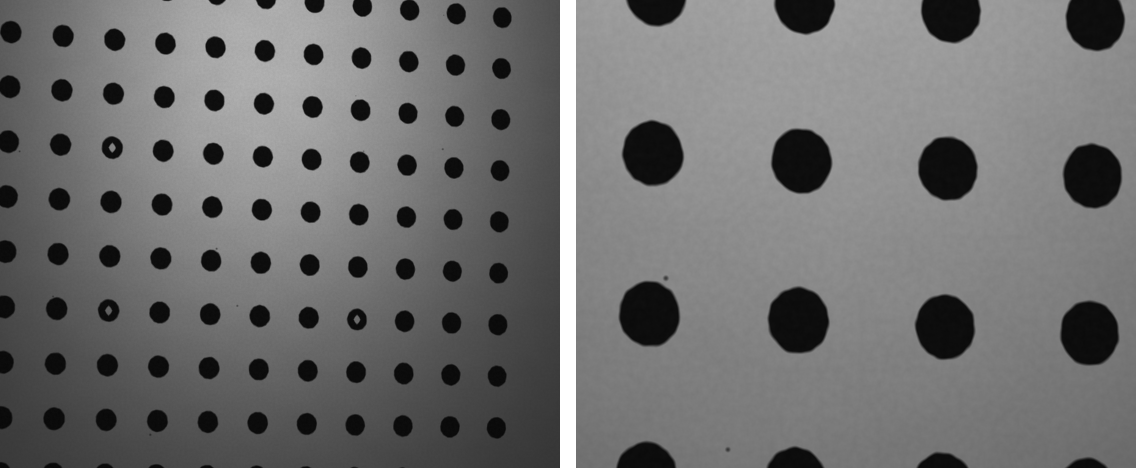
Left, the full canvas; right, a detail of the centre.
Write a Shadertoy shader that draws this pattern.

```glsl
// Perspective grid of black ink dots on softly lit grey paper, three of them rings.

const float LAST_COLUMN = 10.0;
const float DOT_RADIUS = 0.203;   // in grid cells
const float CELL_SIZE = 0.108;    // mean cell, in canvas heights

vec2 hash2(vec2 p) {
    vec3 q = fract(p.xyx * vec3(0.1031, 0.1030, 0.0973));
    q += dot(q, q.yzx + 33.33);
    return fract((q.xx + q.yz) * q.zy);
}

float gradientDot(vec2 cell, vec2 corner, vec2 f) {
    float angle = 6.2832 * hash2(cell + corner).x;
    return dot(vec2(cos(angle), sin(angle)), f - corner);
}

// Gradient noise, roughly -0.7 to 0.7
float noise(vec2 p) {
    vec2 cell = floor(p), f = fract(p);
    vec2 u = f * f * f * (f * (f * 6.0 - 15.0) + 10.0);
    float low = mix(gradientDot(cell, vec2(0, 0), f), gradientDot(cell, vec2(1, 0), f), u.x);
    float high = mix(gradientDot(cell, vec2(0, 1), f), gradientDot(cell, vec2(1, 1), f), u.x);
    return mix(low, high, u.y);
}

float fractalNoise(vec2 p) {
    float sum = 0.0, weight = 0.6;
    for (int octave = 0; octave < 3; octave++) {
        sum += weight * noise(p);
        p = p * 2.03 + 17.3;
        weight *= 0.6;
    }
    return sum;
}

// Solves the plane's projection for (column, row)
vec2 canvasToGrid(vec2 p) {
    const vec2 origin = vec2(0.02336, 0.06854);
    const vec2 columnStep = vec2(0.11268, 0.00886);
    const vec2 rowStep = vec2(-0.0029, 0.11668);
    const vec2 tilt = vec2(0.007325, -0.00115);
    return inverse(mat2(columnStep - tilt.x * p, rowStep - tilt.y * p)) * (p - origin);
}

float coverage(float dist, float blur) {
    return 1.0 - smoothstep(-blur, blur, dist);
}

// Broad lamp glow near the top, falling off to the corners
float lampLight(vec2 p) {
    vec2 d = (p - vec2(0.56, 0.10)) / vec2(0.55, 0.75);
    return 0.18 + 0.50 * exp(-dot(d, d));
}

float isCell(vec2 id, vec2 target) {
    return step(length(id - target), 0.5);
}

float ringMarker(vec2 id) {
    return isCell(id, vec2(2, 2)) + isCell(id, vec2(2, 5)) + isCell(id, vec2(7, 5));
}

float inkDot(vec2 q, vec2 id, float blur) {
    float wobble = 0.010 * noise(q * 14.0 + id * 23.7);
    float radius = DOT_RADIUS + 0.005 * (hash2(id + 31.0).x - 0.5);
    float disc = coverage(length(q) - radius + wobble, blur);

    // Small hole, between an ellipse and a diamond
    vec2 h = abs(q) / vec2(0.068, 0.088);
    float hole = coverage((mix(length(h), h.x + h.y, 0.5) - 1.0) * 0.075, blur);
    return disc * (1.0 - hole * ringMarker(id)) * step(id.x, LAST_COLUMN);
}

// Sparse dust, kept clear of its cell borders
float dustSpecks(vec2 p, float density, float blur) {
    vec2 cell = floor(p * density);
    vec2 rnd = hash2(cell + 71.0);
    vec2 center = (cell + 0.2 + 0.6 * hash2(cell + 13.0)) / density;
    return step(0.82, rnd.x) * coverage(length(p - center) - 0.0018 * rnd.y, blur);
}

void mainImage(out vec4 fragColor, in vec2 fragCoord) {
    float pixel = 1.0 / iResolution.y;
    vec2 p = vec2(fragCoord.x, iResolution.y - fragCoord.y) * pixel;

    // Paper with fine grain and faint mottling
    float grain = fractalNoise(p * 170.0);
    float mottling = fractalNoise(p * vec2(11.0, 15.0));
    float light = lampLight(p);
    float shade = light * (1.0 + 0.055 * grain + 0.035 * mottling);
    shade *= 1.0 - 0.55 * dustSpecks(p, 7.0, pixel + 0.0006);

    // Dots printed on the tilted plane
    vec2 grid = canvasToGrid(p);
    vec2 id = floor(grid + 0.5);
    float blur = (0.7 * pixel + 0.0009) / CELL_SIZE;
    float ink = 0.032 + 0.035 * light + 0.018 * grain;
    shade = mix(shade, ink, inkDot(grid - id, id, blur));

    fragColor = vec4(vec3(clamp(shade, 0.0, 1.0)), 1.0);
}
```
